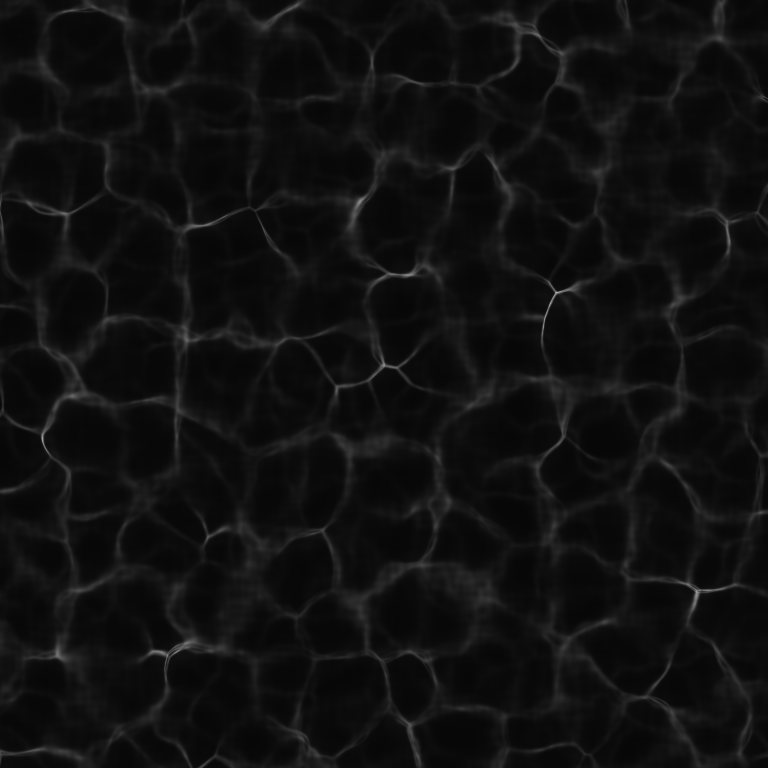
Write a Shadertoy shader that draws this texture.

```glsl
const float CELLS = 12.5;         // web cells across the canvas
const float GHOST_CELLS = 20.0;   // cells of the faint second web
const float JITTER = 0.92;        // irregularity of the cell centres
const float SIZE_SPREAD = 0.30;   // difference in cell sizes
const float WARP = 0.42;          // bending of the threads, in cells
const float WARP_SCALE = 0.95;
const float SOFT_FOCUS = 9.0;     // broad, dim threads
const float SHARP_FOCUS = 44.0;   // thin, bright threads
const float GHOST_FOCUS = 6.0;
const float HALO_FOCUS = 3.5;
const float FOCUS_SCALE = 0.8;
const int STRANDS = 4;            // fibres bundled in each thread
const float STRAND_SPREAD = 0.34;
const float STRAND_SCALE = 1.6;
const vec2 STREAK_SCALE = vec2(2.5, 9.0);
const float STREAK_DEPTH = 0.45;
const float BASE_LIGHT = 0.025;
const float WEB_LIGHT = 0.021;
const float HALO_LIGHT = 0.009;
const float GHOST_LIGHT = 0.007;
const vec3 TINT = vec3(1.0);

vec3 hash3(vec2 p) {
    uvec2 q = uvec2(ivec2(p) + 4096);
    uint h = q.x * 1597334677u ^ q.y * 3812015801u;
    uvec3 r;
    r.x = (h ^ (h >> 15)) * 2246822519u;
    r.y = (r.x ^ (r.x >> 13)) * 3266489917u;
    r.z = (r.y ^ (r.y >> 16)) * 668265263u;
    r ^= r >> 16;
    return vec3(r & 65535u) / 65535.0;
}

float cornerSlope(vec2 corner, vec2 offset) {
    float angle = 6.28318 * hash3(corner).z;
    return dot(vec2(cos(angle), sin(angle)), offset);
}

float gradientNoise(vec2 p) {
    vec2 i = floor(p), f = p - i;
    vec2 u = f * f * f * (f * (f * 6.0 - 15.0) + 10.0);
    vec2 e = vec2(1.0, 0.0);
    float low = mix(cornerSlope(i, f), cornerSlope(i + e, f - e), u.x);
    float high = mix(cornerSlope(i + e.yx, f - e.yx), cornerSlope(i + 1.0, f - 1.0), u.x);
    return mix(low, high, u.y);
}

vec2 gradientNoise2(vec2 p) {
    return vec2(gradientNoise(p + 31.7), gradientNoise(p + 74.3));
}

// Light gathers where the pull of several cell centres is balanced:
// the spread of the softly weighted centres peaks on the cell borders.
float lightWeb(vec2 p, float focus) {
    vec2 home = floor(p);
    float total = 0.0, meanSquare = 0.0;
    vec2 mean = vec2(0.0);
    for (int y = -2; y <= 2; y++) {
        for (int x = -2; x <= 2; x++) {
            vec2 cell = home + vec2(x, y);
            vec3 rnd = hash3(cell);
            vec2 centre = cell + 0.5 + JITTER * (rnd.xy - 0.5) - p;
            float d2 = dot(centre, centre);
            float power = d2 - SIZE_SPREAD * (rnd.z - 0.5);
            float weight = exp(-focus * (power - 0.4));
            total += weight;
            mean += weight * centre;
            meanSquare += weight * d2;
        }
    }
    mean /= total;
    return focus * max(meanSquare / total - dot(mean, mean), 0.0);
}

vec2 bend(vec2 p) {
    return p + WARP * gradientNoise2(p * WARP_SCALE);
}

void mainImage(out vec4 fragColor, in vec2 fragCoord) {
    vec2 uv = fragCoord / min(iResolution.x, iResolution.y);
    vec2 p = uv * CELLS;

    // Focus drifts, so one thread runs from sharp to blurred
    float drift = gradientNoise(p * FOCUS_SCALE + 12.4);
    float sharpness = smoothstep(-0.15, 0.5, drift);
    float focus = SOFT_FOCUS * pow(SHARP_FOCUS / SOFT_FOCUS, sharpness);
    float strength = clamp(1.0 + 1.5 * gradientNoise(p * 1.1 + 53.1), 0.35, 1.8);

    // Strands separate where the light is out of focus
    float web = 0.0;
    vec2 bent = bend(p);
    float spread = STRAND_SPREAD * (1.0 - 0.85 * sharpness);
    for (int i = 0; i < STRANDS; i++) {
        vec2 stray = gradientNoise2(p * STRAND_SCALE + 37.0 * float(i));
        web += lightWeb(bent + spread * stray, focus * 1.2);
    }
    web *= strength / float(STRANDS);

    // Wide glow along the threads, and a faint second web
    float halo = lightWeb(bent, HALO_FOCUS);
    float ghost = lightWeb(bend(uv * GHOST_CELLS + 140.0), GHOST_FOCUS);
    ghost *= 1.0 + gradientNoise(p * 1.7 + 91.6);

    // Fine streaks along both axes
    float streak = gradientNoise(p * STREAK_SCALE + 17.2);
    streak += gradientNoise(p * STREAK_SCALE.yx + 63.8);

    float light = WEB_LIGHT * web + HALO_LIGHT * halo + GHOST_LIGHT * ghost;
    light = BASE_LIGHT + light * (1.0 + STREAK_DEPTH * streak);
    fragColor = vec4(TINT * light, 1.0);
}
```
